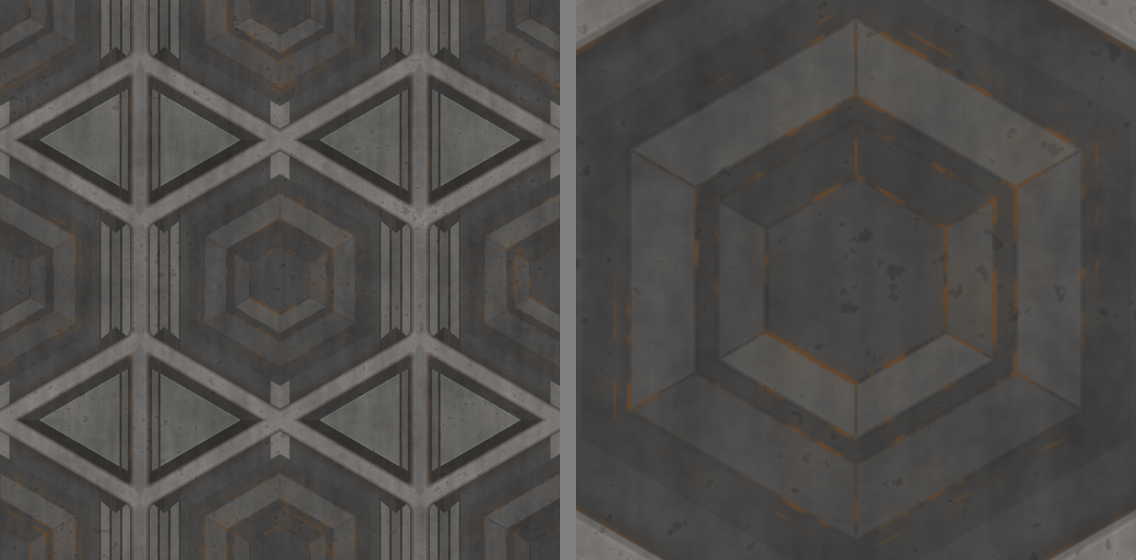
Left, the full canvas; right, a detail of the centre.
Reproduce this pattern procedurally as a Shadertoy shader.

```glsl
vec2 gradientAt(vec2 cell) {
    float angle = 6.2832 * fract(sin(dot(cell, vec2(127.1, 311.7))) * 43758.5);
    return vec2(cos(angle), sin(angle));
}

// Gradient noise that wraps after a whole number of cells
float noise(vec2 p, vec2 period) {
    vec2 i = floor(p), f = p - i;
    vec2 u = f * f * f * (f * (f * 6.0 - 15.0) + 10.0);
    vec2 e = vec2(0, 1);
    float a = dot(gradientAt(mod(i, period)), f);
    float b = dot(gradientAt(mod(i + e.yx, period)), f - e.yx);
    float c = dot(gradientAt(mod(i + e.xy, period)), f - e.xy);
    float d = dot(gradientAt(mod(i + e.yy, period)), f - e.yy);
    return mix(mix(a, b, u.x), mix(c, d, u.x), u.y);
}

float fbm(vec2 uv, vec2 freq) {
    float sum = 0.0, amp = 1.0;
    for (int i = 0; i < 5; i++) {
        sum += amp * noise(uv * freq, freq);
        freq *= 2.0;
        amp *= 0.55;
    }
    return sum;
}

float fill(float d) {
    float w = 1.6 / iResolution.y;
    return smoothstep(-w, w, d);
}

float band(float x, float lo, float hi) {
    return fill(x - lo) * fill(hi - x);
}

float line(float d, float halfWidth) {
    return fill(halfWidth - abs(d));
}

float smoothMin(float a, float b, float k) {
    float h = max(k - abs(a - b), 0.0) / k;
    return min(a, b) - h * h * k * 0.25;
}

void mainImage(out vec4 fragColor, in vec2 fragCoord) {
    vec2 uv = fragCoord / iResolution.xy;
    vec2 p = fract(uv * 2.0 + 0.5) - 0.5;
    vec2 q = abs(p);

    // Distances to the hexagon, diagonal beams and upright beams
    float diagonal = dot(q, vec2(0.5, 0.866));
    float hex = max(q.x, diagonal);
    float slope = diagonal - 0.433;
    float upright = 0.5 - q.x;
    float beam = smoothMin(abs(slope), upright, 0.018);
    float face = q.x > diagonal ? 0.0 : sign(p.y);
    float mitre = min(q.x, abs(dot(q, vec2(0.5, -0.866))));

    // Wear
    float blotch = fbm(uv, vec2(9));
    float grain = fbm(uv + 0.37, vec2(70));
    float streak = fbm(uv, vec2(48, 6));
    float chips = smoothstep(-0.12, 0.4, fbm(uv, vec2(34)) + 0.5 * blotch);

    // Stepped hexagonal recess
    float outerRing = band(hex, 0.19, 0.27);
    float innerRing = band(hex, 0.108, 0.165);
    float shade = mix(0.27, 0.252, band(hex, 0.272, 0.327));
    shade = mix(shade, 0.245, fill(0.19 - hex));
    shade = mix(shade, 0.305 + 0.018 * face, outerRing);
    shade = mix(shade, 0.285 - 0.038 * face, innerRing);
    shade = mix(shade, 0.26, fill(0.104 - hex));
    float seams = max(line(hex - 0.19, 0.003), line(hex - 0.27, 0.003));
    seams = max(seams, max(line(hex - 0.107, 0.003), line(hex - 0.165, 0.003)));
    seams = max(seams, line(mitre, 0.002) * max(outerRing, innerRing));
    shade = mix(shade, 0.22, 0.5 * seams);
    shade -= 0.035 * smoothstep(0.07, 0.03, beam);
    float rust = max(seams, 0.7 * line(hex - 0.287, 0.002)) * chips;
    rust += 0.18 * chips * band(hex, 0.1, 0.3) * smoothstep(0.0, 0.4, blotch);

    // Notched tabs at the crossings
    float tab = fill(0.034 - q.x) * fill(hex - 0.328);
    shade = mix(shade, 0.43 - 0.5 * max(q.y - 0.41, 0.0) - 0.6 * q.x, tab);
    rust *= 1.0 - tab;

    // Grooved bars beside the upright beams
    float bars = band(upright, 0.034, 0.14) * fill(-slope - 0.03);
    float barShade = mix(0.38, 0.33, band(upright, 0.067, 0.105));
    float grooves = max(line(upright - 0.067, 0.004), line(upright - 0.105, 0.004));
    barShade = mix(barShade, 0.2, grooves);
    float cap = q.y - 0.167 - 0.85 * abs(upright - 0.087);
    barShade = mix(barShade, 0.2 + 0.03 * step(0.087, upright), fill(cap));
    shade = mix(shade, barShade, bars);
    shade = mix(shade, 0.2, 0.6 * line(upright - 0.142, 0.003) * fill(-slope - 0.03));
    rust += 0.35 * bars * grooves * chips;

    // Triangular panels with dark bevels
    float panel = fill(slope - 0.031) * fill(upright - 0.033);
    float panelShade = mix(0.37, 0.33, band(upright, 0.042, 0.066));
    float panelLines = max(line(upright - 0.038, 0.005), line(upright - 0.069, 0.004));
    panelShade = mix(panelShade, 0.2, panelLines);
    float bevel = fill(0.07 - slope);
    panelShade = mix(panelShade, 0.205 - 0.015 * sign(p.y), bevel);
    panelShade += 0.05 * line(slope - 0.072, 0.002) * fill(upright - 0.073);
    shade = mix(shade, panelShade, panel);
    rust += 0.3 * panel * panelLines * chips;

    // Raised beams
    float isUpright = smoothstep(0.0, 0.02, abs(slope) - upright);
    float beamShade = mix(0.435, 0.39, isUpright);
    beamShade -= 0.055 * smoothstep(0.016, 0.026, beam);
    beamShade += 0.03 * line(beam - 0.019, 0.002);
    shade = mix(shade, beamShade, fill(0.031 - beam));
    float rim = line(beam - 0.032, 0.003);
    shade = mix(shade, 0.22, 0.65 * rim);
    rust += rim * (0.2 + 0.35 * chips);

    // Surface finish
    shade *= 1.02 + 0.13 * blotch + 0.07 * grain + 0.08 * streak;
    float pits = smoothstep(0.45, 0.8, grain + 0.5 * blotch);
    shade *= 1.0 - 0.18 * pits;
    vec3 color = shade * vec3(1.02, 1.0, 0.975);
    color = mix(color, vec3(0.43, 0.29, 0.17), clamp(0.62 * rust, 0.0, 0.7));
    fragColor = vec4(color, 1);
}
```
